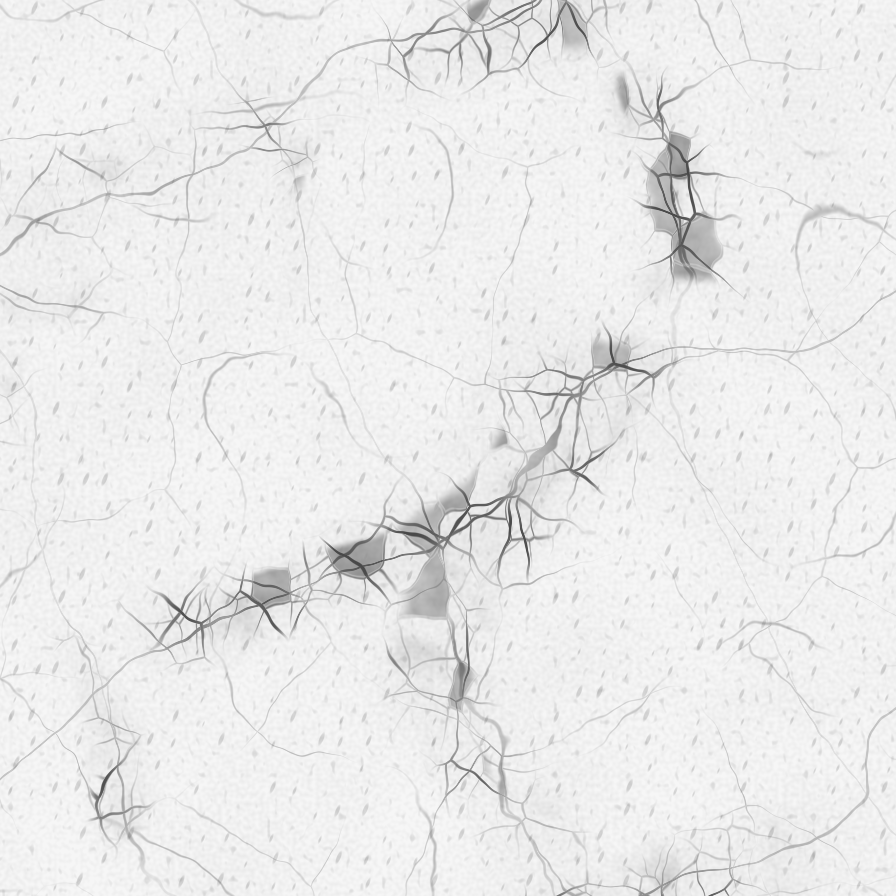
Write a WebGL 1 fragment shader that draws this texture.

```glsl
precision highp float;
// White marble: pale speckled stone crossed by belts of fractured grey veins.
// Warped Voronoi borders at three scales form the cracks; two families of
// wandering lines decide where they crowd, darken and fill with grey shards.

uniform vec2 u_resolution;

#define STONE 0.948
#define VEIN_DARK 0.24
#define SHARD_GREY 0.60
#define BELT_GAP 0.55
#define BELT_WIDTH 0.105
#define BRANCH_GAP 0.40
#define BRANCH_WIDTH 0.06
#define COARSE 5.0
#define MEDIUM 12.0
#define FINE 27.0
#define PIT_SCALE 38.0

vec2 hash2(vec2 p) {
  vec3 q = fract(p.xyx * vec3(0.1031, 0.1030, 0.0973));
  q += dot(q, q.yzx + 33.33);
  return fract((q.xx + q.yz) * q.zy);
}

float corner(vec2 cell, vec2 offset) {
  float a = 6.2832 * hash2(cell).x;
  return dot(vec2(cos(a), sin(a)), offset);
}

float gradientNoise(vec2 p) {
  vec2 i = floor(p), f = p - i;
  vec2 u = f * f * f * (f * (f * 6.0 - 15.0) + 10.0);
  vec2 e = vec2(1.0, 0.0);
  return mix(mix(corner(i, f), corner(i + e, f - e), u.x),
             mix(corner(i + e.yx, f - e.yx), corner(i + 1.0, f - 1.0), u.x), u.y);
}

float fbm(vec2 p) {
  float sum = 0.0, amp = 0.6;
  for (int k = 0; k < 4; k++) {
    sum += amp * gradientNoise(p);
    p = mat2(1.6, 1.2, -1.2, 1.6) * p + 7.3;
    amp *= 0.5;
  }
  return sum;
}

vec2 noise2(vec2 p) {
  return vec2(gradientNoise(p), gradientNoise(p + 41.7));
}

// x: distance to the nearest cell border, y: random id of the cell
vec2 voronoi(vec2 p) {
  vec2 i = floor(p), f = p - i, nearest = vec2(0.0), home = vec2(0.0);
  float best = 9.0, border = 9.0;
  for (int y = -1; y <= 1; y++) for (int x = -1; x <= 1; x++) {
    vec2 g = vec2(float(x), float(y));
    vec2 r = g + hash2(i + g) - f;
    if (dot(r, r) < best) { best = dot(r, r); nearest = r; home = g; }
  }
  for (int y = -2; y <= 2; y++) for (int x = -2; x <= 2; x++) {
    vec2 g = home + vec2(float(x), float(y));
    vec2 r = g + hash2(i + g) - f, span = r - nearest;
    if (dot(span, span) > 0.0001)
      border = min(border, dot(0.5 * (r + nearest), normalize(span)));
  }
  return vec2(border, hash2(i + home + 19.0).y);
}

// Distance to evenly spaced parallel lines, from a coordinate across them
float lines(float across, float gap) {
  return abs(fract(across / gap + 0.5) - 0.5) * gap;
}

float stroke(float d, float halfWidth, float soft) {
  return 1.0 - smoothstep(halfWidth, halfWidth + soft, d);
}

// Short, steeply leaning pits scattered one per grid cell
float pits(vec2 p, float soft) {
  vec2 g = p * PIT_SCALE, cell = floor(g), h = hash2(cell + 5.0);
  vec2 q = (g - cell - 0.3 - 0.4 * h) / PIT_SCALE;
  q = mat2(0.92, 0.39, -0.39, 0.92) * q;
  float d = length(q * vec2(1.0, 0.32)) - 0.0016 * h.y;
  return step(0.55, hash2(cell + 83.0).x) * stroke(d, 0.0, soft);
}

void main() {
  float side = min(u_resolution.x, u_resolution.y);
  vec2 uv = gl_FragCoord.xy / side;
  float soft = max(1.25 / side, 0.0016);

  // Jagged coordinates shared by all cracks
  vec2 p = uv + 0.04 * noise2(uv * 5.0) + 0.014 * noise2(uv * 15.0 + 3.0)
         + 0.005 * noise2(uv * 47.0 + 9.0);

  // Rising belts and steep falling branches
  float wander = 0.15 * gradientNoise(uv * 2.8 + 2.0);
  float beltLine = 0.88 * lines(p.y - 0.55 * p.x - 0.70 + wander, BELT_GAP);
  float branchLine = 0.93 * lines(p.x + 0.4 * p.y - 0.22 - wander, BRANCH_GAP);
  float beltLife = smoothstep(-0.25, 0.2, gradientNoise(uv * 2.4 + 13.0));
  float branchLife = smoothstep(-0.1, 0.25, gradientNoise(uv * 3.1 + 29.0));
  float belt = (1.0 - smoothstep(0.005, BELT_WIDTH, beltLine)) * beltLife;
  float branch = (1.0 - smoothstep(0.005, BRANCH_WIDTH, branchLine)) * branchLife;
  float zone = max(belt, 0.75 * branch);

  // Stone body: clouds, grain, speckles and pits
  float patchy = gradientNoise(uv * 7.0 + 51.0);
  float shade = STONE + 0.03 * fbm(uv * 6.0) + 0.045 * gradientNoise(uv * 190.0);
  shade -= 0.09 * smoothstep(0.25, 0.6, gradientNoise(uv * vec2(125.0, 85.0)));
  shade -= 0.13 * pits(uv, soft);
  shade -= zone * (0.03 + 0.14 * smoothstep(0.0, 0.5, fbm(p * 13.0 + 5.0)));

  // Grey shards: tall fragments inside the belts
  vec2 shard = voronoi(p * vec2(FINE, 0.6 * FINE) + 61.0);
  float filled = step(0.84, shard.y) * smoothstep(0.42, 0.62, zone);
  float shardTone = SHARD_GREY + 0.25 * fbm(uv * 24.0) + 0.9 * (shard.y - 0.92);
  shade = mix(shade, shardTone, filled * smoothstep(0.0, 0.06, shard.x) * 0.85);

  // Cracks, from broad blocks to crushed fragments
  float uneven = smoothstep(-0.4, 0.4, gradientNoise(uv * 11.0 + 71.0));
  float coarse = voronoi(p * COARSE + 3.0).x / COARSE;
  float medium = voronoi(p * MEDIUM + 17.0).x / MEDIUM;
  float fine = shard.x / FINE;
  float thick = 0.0012 * uneven * zone;
  float ink = stroke(coarse, thick, soft) * uneven * (0.22 + 0.75 * zone);
  ink = max(ink, stroke(medium, thick, soft) * smoothstep(0.1, 0.65, zone) * (0.25 + 0.65 * uneven));
  ink = max(ink, stroke(fine, 0.0, soft) * smoothstep(0.3, 0.9, zone) * (0.2 + 0.5 * uneven));

  // Main fissures swell into narrow lenses; hairlines wander between them
  float swell = 0.0055 * smoothstep(0.2, 0.5, patchy) * beltLife;
  ink = max(ink, stroke(beltLine, 0.0006 + swell, soft) * (0.25 + 0.6 * beltLife * uneven));
  ink = max(ink, stroke(branchLine, 0.0004, soft) * (0.1 + 0.65 * branchLife * uneven));
  float hairline = abs(gradientNoise(p * 4.0 + 37.0)) / 4.5;
  ink = max(ink, stroke(hairline, 0.0, 1.3 * soft) * 0.3 * uneven);

  shade = mix(shade, VEIN_DARK, ink);
  gl_FragColor = vec4(vec3(clamp(shade, 0.0, 0.965)), 1.0);
}
```
